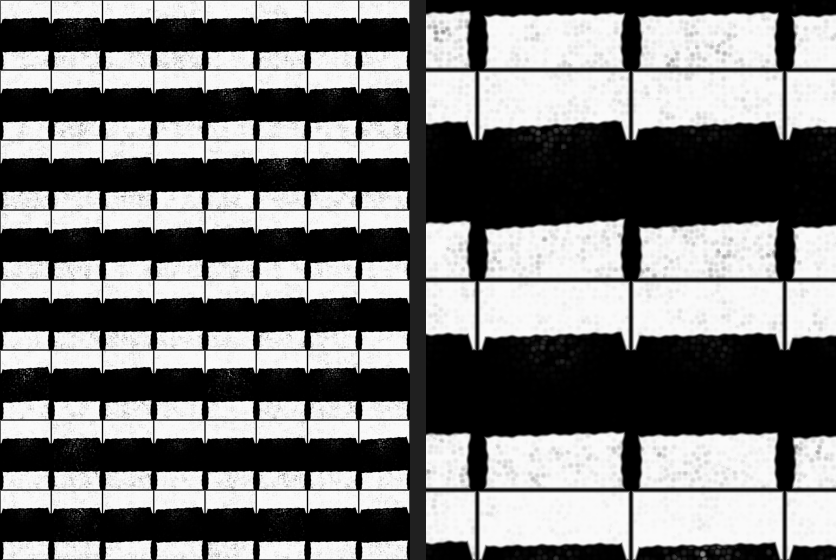
Left: the whole. Right: its middle third, enlarged.
Write a WebGL 2 fragment shader that draws this pattern.

```glsl
#version 300 es
precision highp float;

uniform vec2 u_resolution;
out vec4 fragColor;

const float REPEATS = 8.0;
const float CELL_W = 0.73; // cell width, in cell heights

vec2 hash2(vec2 p) {
    vec2 q = vec2(dot(p, vec2(127.1, 311.7)), dot(p, vec2(269.5, 183.3)));
    return fract(sin(q) * 4375.85);
}

// Wrapping cellular noise: distance to the nearest point, and its random value
vec2 cellular(vec2 uv, vec2 count) {
    vec2 p = uv * count, base = floor(p);
    vec2 nearest = vec2(9.0, 0.0);
    for (int j = -1; j <= 1; j++) {
        for (int i = -1; i <= 1; i++) {
            vec2 site = base + vec2(i, j);
            vec2 rnd = hash2(mod(site, count));
            float d = length(site + 0.15 + 0.7 * rnd - p);
            if (d < nearest.x) nearest = vec2(d, fract(rnd.x * 7.3 + rnd.y * 3.1));
        }
    }
    return nearest;
}

float fill(float d, float soft) {
    return 1.0 - smoothstep(-soft, soft, d);
}

void main() {
    vec2 uv = gl_FragCoord.xy / u_resolution;
    vec2 id = mod(floor(uv * REPEATS), REPEATS);
    vec2 cell = fract(uv * REPEATS);
    float x = cell.x * CELL_W;
    float y = 1.0 - cell.y; // measured downward from the top of the cell
    float soft = max(0.009, 0.75 * REPEATS / u_resolution.y);
    vec2 rnd = hash2(id + 3.0);
    vec2 wearRnd = hash2(id + 41.0);

    // Tilted, slightly ragged edges of the band
    float rise = (0.015 + 0.05 * pow(rnd.x, 4.0)) * (0.5 - cell.x);
    float phase = 6.28 * rnd.y;
    float rough = 0.003 * sin(x * 47.0 + phase) + 0.002 * sin(x * 113.0 + phase * 3.0);
    float top = 0.262 + rise + rough;
    float bottom = 0.738 + rise * (0.6 + 0.6 * rnd.y) - rough;

    // Band with slanted shoulders above a full-width base
    float shoulder = 0.02 + 0.3 * (0.335 - y);
    float band = max(top - y, shoulder - min(x, CELL_W - x));
    band = min(band, 0.33 - y);

    // Lower panel, pinched by the bulging posts
    float bulge = 0.012 * sin(3.14 * clamp((y - 0.74) / 0.26, 0.0, 1.0));
    bulge += 0.002 * sin(y * 95.0 + phase);
    float panel = max(bottom - y, max(0.038 + bulge - x, x - CELL_W + 0.034 + bulge));

    // Thin grid lines along the cell borders
    float grid = min(min(x, CELL_W - x), min(y, 1.0 - y)) - 0.009;
    float ink = fill(band, soft) * (1.0 - fill(panel, soft));
    ink = max(ink, fill(grid, soft));

    // Fine grains gathered into faint blotches
    vec2 fine = cellular(uv, REPEATS * vec2(24.0, 32.0));
    vec2 coarse = cellular(uv, REPEATS * vec2(6.0, 8.0));
    float grain = fill(fine.x - 0.4, 0.3) * fine.y;
    float blotch = fill(coarse.x - 0.4, 0.4) * coarse.y;

    // Gray dirt on the paper, heavier in the lower panel
    float dirt = mix(0.12, 0.26, step(0.5, y)) * (0.5 + wearRnd.y);
    float paper = 0.98 - dirt * grain * (0.15 + 1.4 * blotch);

    // Worn patch under the upper edge of the band, with stray flecks
    vec2 fromPatch = (vec2(x, y) - vec2(0.35, 0.28)) / vec2(0.14, 0.08 + 0.08 * wearRnd.x);
    float patchWear = exp(-dot(fromPatch, fromPatch)) * (0.2 + 0.6 * pow(wearRnd.x, 3.0));
    float flecks = 0.4 * pow(wearRnd.x, 8.0) * step(0.7, fine.y) * blotch;
    float inBand = smoothstep(0.0, 0.02, y - top) * fill(y - bottom + 0.03, 0.02);
    inBand *= smoothstep(0.03, 0.06, min(x, CELL_W - x));
    float worn = inBand * grain * (patchWear * (0.5 + blotch) + flecks);

    fragColor = vec4(vec3(mix(paper, min(worn, 0.55), ink)), 1.0);
}
```
